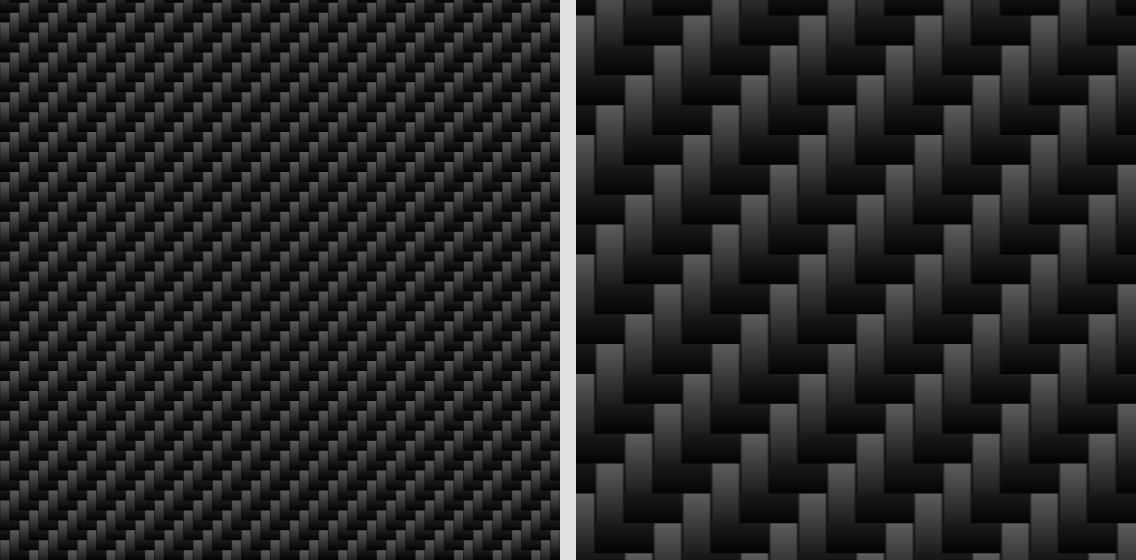
Left, the full canvas; right, a detail of the centre.
Give the GLSL for this texture, as a WebGL 2 fragment shader.

```glsl
#version 300 es
precision highp float;

// Carbon fibre cloth in a two-by-two twill: upright tows two cells tall climb
// one cell per column, and dark level tows fill the cells between them.
// Each cell is shaded by a linear ramp; a small sample grid smooths the edges.

uniform vec2 u_resolution;
out vec4 fragColor;

const vec2 CELLS = vec2(58.0, 56.25);   // tow widths across and down
const float FIRST_TOP = 2.27;           // top of the first upright tow, in cells
const float TWILL = 4.0;                // cells per weave repeat
const float FLOAT_LENGTH = 2.0;         // cells covered by one upright tow
const int SAMPLES = 4;                  // samples per pixel side

const float UPRIGHT_TOP = 0.365;
const float UPRIGHT_FOOT = 0.115;
const float LEVEL_TOP = 0.105;
const float LEVEL_FOOT = 0.012;

// Darkens the narrow seam at both sides of a tow; x runs 0 to 1 across it.
float seamShade(float x, float width, float depth) {
    float edge = min(x, 1.0 - x);
    return 1.0 - depth * (1.0 - smoothstep(0.0, width, edge));
}

// Upright tow: lit at its top, fading to its foot.
float uprightTow(float across, float along) {
    float ramp = mix(UPRIGHT_TOP, UPRIGHT_FOOT, along);
    return ramp * seamShade(across, 0.09, 0.6);
}

// Level tow: a faint sheen along its upper edge, nearly black below.
float levelTow(float down) {
    return mix(LEVEL_TOP, LEVEL_FOOT, down);
}

// Brightness of the cloth at uv, with the origin at the lower left.
float weave(vec2 uv) {
    float column = uv.x * CELLS.x;
    float down = (1.0 - uv.y) * CELLS.y - FIRST_TOP + floor(column);
    float phase = mod(down, TWILL);
    return phase < FLOAT_LENGTH
        ? uprightTow(fract(column), phase / FLOAT_LENGTH)
        : levelTow(fract(phase));
}

void main() {
    // Average a regular grid of samples over the pixel.
    float total = 0.0;
    for (int j = 0; j < SAMPLES; j++) {
        for (int i = 0; i < SAMPLES; i++) {
            vec2 offset = (vec2(i, j) + 0.5) / float(SAMPLES) - 0.5;
            total += weave((gl_FragCoord.xy + offset) / u_resolution);
        }
    }
    float grey = total / float(SAMPLES * SAMPLES);
    fragColor = vec4(vec3(grey), 1.0);
}
```
